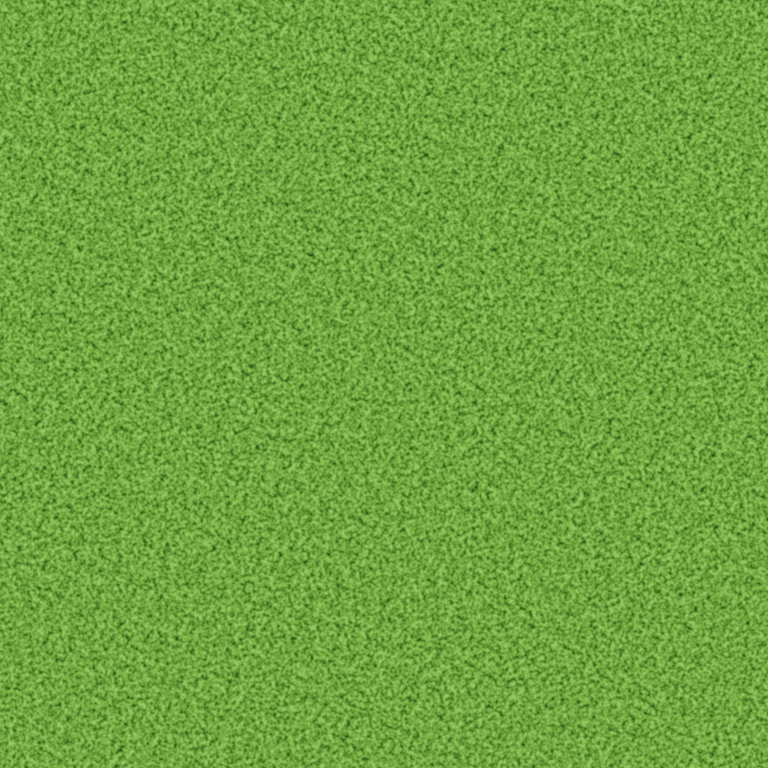
Give the GLSL for this texture, as a WebGL 1 fragment shader.

```glsl
precision highp float;
// Fine-grained green turf with small, soft, irregular dark specks.
uniform vec2 u_resolution;

// Unit gradient pointing in a random direction for each lattice point.
vec2 gradientAt(vec2 cell) {
    vec3 p = fract(cell.xyx * vec3(0.1031, 0.1030, 0.0973));
    p += dot(p, p.yzx + 33.33);
    float angle = 6.28319 * fract((p.x + p.y) * p.z);
    return vec2(cos(angle), sin(angle));
}

float gradientNoise(vec2 p) {
    vec2 cell = floor(p);
    vec2 f = p - cell;
    vec2 fade = f * f * f * (f * (f * 6.0 - 15.0) + 10.0);
    vec2 e = vec2(1.0, 0.0);
    float bottomLeft = dot(gradientAt(cell), f);
    float bottomRight = dot(gradientAt(cell + e.xy), f - e.xy);
    float topLeft = dot(gradientAt(cell + e.yx), f - e.yx);
    float topRight = dot(gradientAt(cell + e.xx), f - e.xx);
    return mix(mix(bottomLeft, bottomRight, fade.x),
               mix(topLeft, topRight, fade.x), fade.y);
}

vec2 rotate(vec2 p, float angle) {
    float c = cos(angle), s = sin(angle);
    return vec2(c * p.x - s * p.y, s * p.x + c * p.y);
}

// Turf height in standard deviations: specks, fine grain and faint mottling.
float turfHeight(vec2 uv) {
    float specks = gradientNoise(rotate(uv, 0.55) * 153.0 + 211.0);
    float grain = gradientNoise(rotate(uv, 1.1) * 247.0 + 517.0);
    float mottling = gradientNoise(rotate(uv, 0.3) * 61.0 + 83.0);
    return 4.6 * (0.75 * specks + 0.6 * grain + 0.25 * mottling);
}

// Curved ramp: hollows darken faster than tips brighten.
vec3 turfColor(float height) {
    return vec3(0.444, 0.652, 0.248)
         + vec3(0.073, 0.072, 0.057) * height
         + vec3(-0.007, -0.007, 0.002) * height * height;
}

void main() {
    vec2 uv = gl_FragCoord.xy / min(u_resolution.x, u_resolution.y);
    float height = clamp(turfHeight(uv), -3.2, 2.4);
    gl_FragColor = vec4(turfColor(height), 1.0);
}
```
